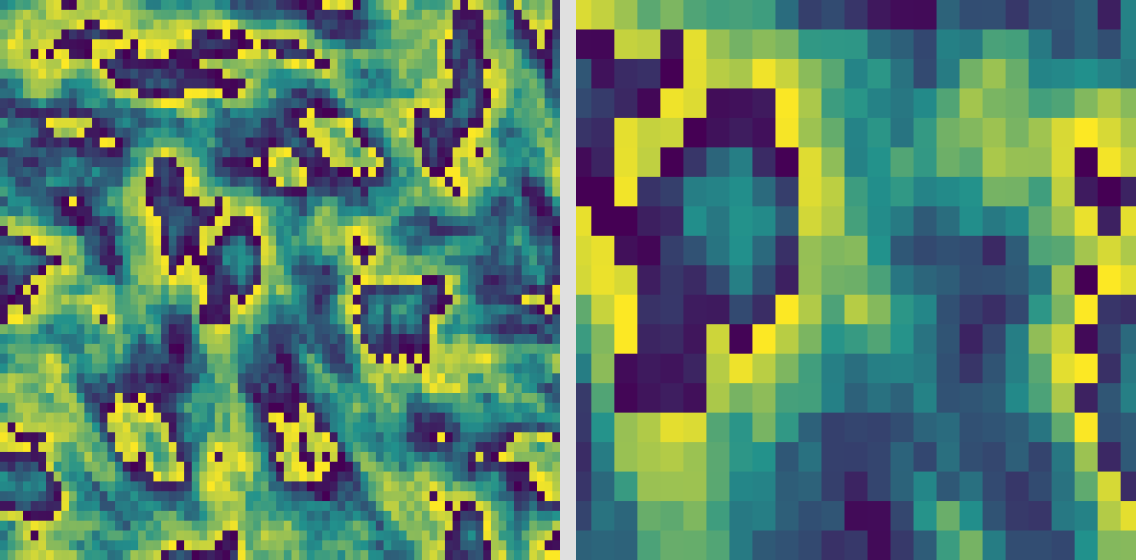
Left: the whole. Right: its middle third, enlarged.
Reproduce this texture procedurally as a WebGL 2 fragment shader.

```glsl
#version 300 es
precision highp float;

uniform vec2 u_resolution;
out vec4 fragColor;

float hash(vec2 p) {
    vec3 q = fract(p.xyx * 0.1031);
    q += dot(q, q.yzx + 33.33);
    return fract((q.x + q.y) * q.z);
}

// Rotated, gently warped sine layers, stretched along the falling diagonal
float layeredSines(vec2 uv) {
    vec2 p = vec2(dot(uv, vec2(6.5, -6.5)), dot(uv, vec2(8.5, 8.5))) + vec2(2.3, 0.8);
    float sum = 0.0;
    float amplitude = 0.58;
    for (int i = 0; i < 5; i++) {
        p += 0.75 * sin(p.yx * 0.63 + vec2(1.7, 4.1) * float(i + 1));
        sum += amplitude * sin(p.x) * sin(p.y);
        p = mat2(0.8, 0.6, -0.6, 0.8) * p * 1.85 + vec2(3.7, 1.9);
        amplitude *= 0.58;
    }
    return sum;
}

// Purple to teal to yellow
vec3 palette(float t) {
    vec3 teal = vec3(0.13, 0.57, 0.55);
    return t < 0.5
        ? mix(vec3(0.27, 0.0, 0.33), teal, t * 2.0)
        : mix(teal, vec3(0.99, 0.91, 0.14), t * 2.0 - 1.0);
}

// One flat tile: the wrapped field plus a little grain
vec3 tileColor(vec2 tile, vec2 tileCount) {
    float level = fract(0.58 + layeredSines((tile + 0.5) / tileCount));
    float grain = (hash(tile + 17.0) - 0.5) * 0.14;
    return palette(clamp(level + grain, 0.0, 1.0));
}

void main() {
    vec2 tileCount = vec2(73.0, 57.0);
    vec2 grid = gl_FragCoord.xy / u_resolution * tileCount - 0.5;
    vec2 tile = floor(grid);

    // Blend neighbours only across a pixel-wide seam
    vec2 seam = tileCount / u_resolution;
    vec2 blend = clamp((grid - tile - 0.5) / seam + 0.5, 0.0, 1.0);
    vec3 lower = mix(tileColor(tile, tileCount),
                     tileColor(tile + vec2(1.0, 0.0), tileCount), blend.x);
    vec3 upper = mix(tileColor(tile + vec2(0.0, 1.0), tileCount),
                     tileColor(tile + vec2(1.0, 1.0), tileCount), blend.x);
    fragColor = vec4(mix(lower, upper, blend.y), 1.0);
}
```
